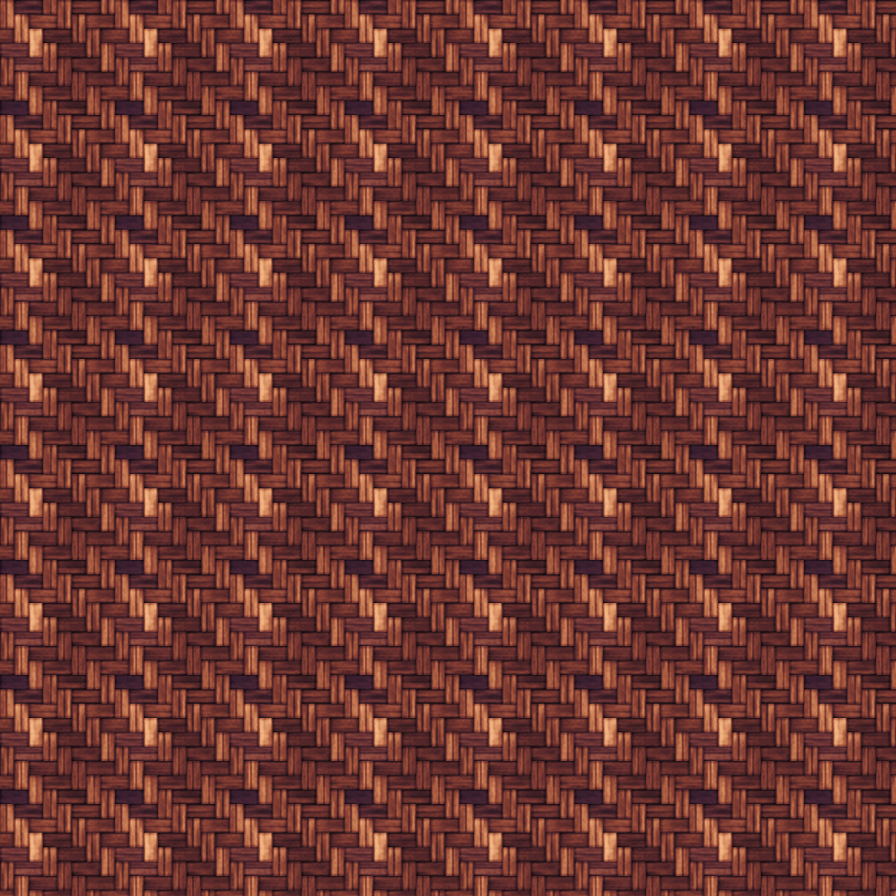
Give the GLSL for this texture, as a Shadertoy shader.

```glsl
// Twill-woven cane mat: pale upright reeds over dark red-brown level ones, two over and two under.
#define REPEATS 7.8        // tiles across and down
#define STRANDS 8.0        // strands per tile, each way
#define UPRIGHT_TONE 0.68
#define LEVEL_TONE 0.34
#define FLOAT_VARIATION 0.30
#define STREAK 0.55
#define GRAIN 0.16
#define GAP_DEPTH 0.52
#define GAP_WIDTH 0.15
#define SPLIT_DEPTH 0.42
#define SAMPLES 3

float hash(vec2 p) {
    vec3 q = fract(vec3(p.xyx) * 0.1031);
    q += dot(q, q.yzx + 33.33);
    return fract((q.x + q.y) * q.z);
}

float noise(vec2 p) {
    vec2 i = floor(p), f = fract(p);
    f = f * f * (3.0 - 2.0 * f);
    return mix(mix(hash(i), hash(i + vec2(1, 0)), f.x),
               mix(hash(i + vec2(0, 1)), hash(i + vec2(1, 1)), f.x), f.y);
}

// Colour ramp from shaded plum to pale cane, extended at both ends
vec3 caneColor(float tone) {
    vec3 ramp[6] = vec3[6](
        vec3(0.24, 0.12, 0.14), vec3(0.33, 0.15, 0.16), vec3(0.44, 0.20, 0.18),
        vec3(0.56, 0.27, 0.21), vec3(0.68, 0.38, 0.26), vec3(0.82, 0.53, 0.36));
    vec3 color = ramp[0];
    for (int i = 1; i < 6; i++)
        color = mix(color, ramp[i], clamp(tone * 5.0 - float(i - 1), 0.0, 1.0));
    color *= 1.0 + 1.4 * clamp(tone, -0.5, 0.0);
    return color + vec3(0.5, 0.7, 0.6) * clamp(tone - 1.0, 0.0, 0.25);
}

// p counts strands, with rows running downwards
vec3 weave(vec2 p) {
    vec2 cell = floor(p), local = fract(p);
    float phase = mod(cell.y - cell.x, 4.0);
    bool upright = phase < 1.5;

    // Coordinates across and along the visible float, and its repeating id
    float across, along;
    vec2 start = cell;
    if (upright) {
        start.y -= phase;
        across = local.x;
        along = (p.y - start.y) * 0.5;
    } else {
        start.x -= 3.0 - phase;
        across = local.y;
        along = (p.x - start.x) * 0.5;
    }
    vec2 id = mod(start, STRANDS);
    vec2 seed = id * 17.0 + (upright ? 5.0 : 211.0);
    float strand = upright ? id.x : id.y;

    // Tone of the float, with the palest strands near the third column
    float glow = exp(-1.2 * (strand - 1.8) * (strand - 1.8));
    float tone = upright ? UPRIGHT_TONE + 0.24 * glow : LEVEL_TONE;
    tone += FLOAT_VARIATION * (hash(seed) - 0.5);
    tone += 0.12 * (hash(vec2(strand, upright ? 71.0 : 93.0)) - 0.5);

    // Fibres running along the reed
    tone += STREAK * (noise(vec2(across * 5.0, along * 1.6) + seed) - 0.5);
    tone += GRAIN * (noise(vec2(across * 8.0, along * 11.0) + seed * 3.0) - 0.5);

    // Dark gaps at the sides, dipping ends, and a split between paired reeds
    float side = 0.5 - abs(across - 0.5);
    float end = 0.5 - abs(along - 0.5);
    tone -= GAP_DEPTH * (1.0 - smoothstep(0.0, GAP_WIDTH, side));
    tone -= 0.35 * (1.0 - smoothstep(0.0, 0.12, end));
    float splitAt = 0.5 + 0.16 * (hash(seed + 8.0) - 0.5);
    float split = 1.0 - smoothstep(0.02, 0.11, abs(across - splitAt));
    float splitAmount = upright ? 1.0 - 0.8 * step(1.5, strand) * step(strand, 2.5)
                                : 0.6 * hash(seed + 3.0);
    tone -= SPLIT_DEPTH * split * splitAmount;

    // Some level floats near the first column are stained violet and darker
    float stain = upright ? 0.0 : exp(-0.6 * id.x * id.x) * (0.4 + 0.6 * hash(seed + 6.0));
    vec3 color = caneColor(tone - 0.1 * stain);
    return mix(color, color * vec3(0.86, 0.95, 1.28), stain);
}

void mainImage(out vec4 fragColor, in vec2 fragCoord) {
    vec3 color = vec3(0.0);
    for (int i = 0; i < SAMPLES * SAMPLES; i++) {
        vec2 offset = (vec2(i % SAMPLES, i / SAMPLES) + 0.5) / float(SAMPLES) - 0.5;
        vec2 uv = (fragCoord + offset) / iResolution.xy;
        color += weave(vec2(uv.x, 1.0 - uv.y) * REPEATS * STRANDS);
    }
    fragColor = vec4(color / float(SAMPLES * SAMPLES), 1.0);
}
```
